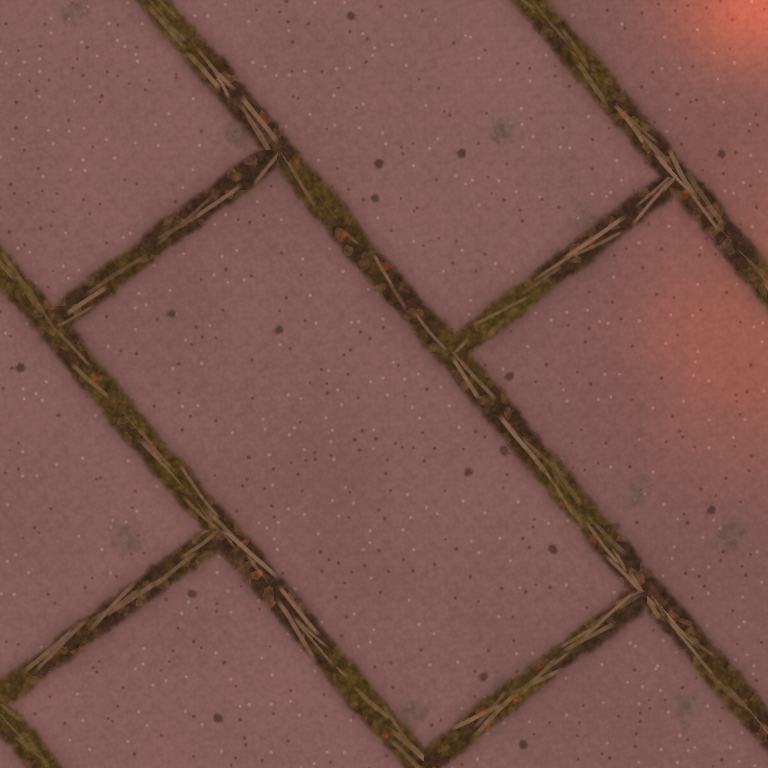
Reproduce this texture procedurally as a WebGL 1 fragment shader.

```glsl
precision highp float;
uniform vec2 u_resolution;

const vec2 ACROSS = vec2(0.766, 0.643);   // normal of the long joints
const vec2 ALONG = vec2(0.609, -0.793);   // normal of the short joints
const vec2 BRICK_SIZE = vec2(0.375, 0.749);
const float ROW_START = 0.1525;
const float EVEN_SHIFT = 0.722;
const float ODD_SHIFT = 0.376;
const float LONG_HALF_WIDTH = 0.0185;
const float SHORT_HALF_WIDTH = 0.0165;

const vec3 CLAY = vec3(0.495, 0.350, 0.330);
const vec3 CLAY_WARM = vec3(0.590, 0.355, 0.310);
const vec3 CLAY_ORANGE = vec3(0.820, 0.410, 0.320);
const vec3 STAIN = vec3(0.360, 0.250, 0.215);
const vec3 CHIP = vec3(0.400, 0.315, 0.275);
const vec3 SOIL = vec3(0.245, 0.160, 0.115);
const vec3 MOSS = vec3(0.320, 0.245, 0.105);
const vec3 LITTER = vec3(0.420, 0.285, 0.205);
const vec3 STRAW = vec3(0.600, 0.460, 0.360);
const vec3 RUST = vec3(0.560, 0.200, 0.090);

float hash(vec2 p) {
  return fract(sin(dot(p, vec2(127.1, 311.7))) * 43758.55);
}

// Cellular noise: distance to the nearest point, and that point's random value
vec2 cells(vec2 p) {
  vec2 base = floor(p);
  vec2 best = vec2(9.0, 0.0);
  for (int j = -1; j <= 1; j++) {
    for (int i = -1; i <= 1; i++) {
      vec2 cell = base + vec2(float(i), float(j));
      vec2 point = cell + vec2(hash(cell), hash(cell + 37.3));
      float dist = length(point - p);
      if (dist < best.x) best = vec2(dist, hash(cell + 71.9));
    }
  }
  return best;
}

// Layered, warped sines, about -1 to 1
float waves(vec2 p) {
  float sum = 0.0;
  float amp = 0.5;
  for (int i = 0; i < 5; i++) {
    sum += amp * 0.5 * (sin(p.x + 1.4 * sin(p.y)) + cos(p.y + 1.4 * sin(p.x)));
    p = mat2(1.52, 1.14, -1.14, 1.52) * p + 2.7;
    amp *= 0.62;
  }
  return sum;
}

// Bent stalks lying lengthwise in a joint; q.x runs along it
float stalks(vec2 q, float seed, float pixel) {
  float cover = 0.0;
  for (int i = 0; i < 4; i++) {
    float layer = float(i) + seed;
    float u = q.x / (0.075 + 0.013 * float(i)) + hash(vec2(layer, 3.1));
    vec2 id = vec2(floor(u), layer);
    u = fract(u) - 0.5;
    float slant = 0.04 * (hash(id) - 0.5);
    float centre = 0.02 * (hash(id + 5.3) - 0.5) + slant * u + 0.018 * (hash(id + 9.1) - 0.5) * u * u;
    float width = 0.0006 + 0.0013 * hash(id + 2.7);
    float line = 1.0 - smoothstep(width, width + 0.0012 + pixel, abs(q.y - centre));
    float ends = 1.0 - smoothstep(0.32, 0.46, abs(u));
    cover = max(cover, line * ends * step(0.42, hash(id + 14.2)) * (0.45 + 0.55 * hash(id + 6.6)));
  }
  return cover;
}

float glow(vec2 p, vec2 centre, vec2 radius) {
  vec2 q = (p - centre) / radius;
  return exp(-dot(q, q));
}

void main() {
  vec2 p = gl_FragCoord.xy / u_resolution;
  float pixel = 1.0 / min(u_resolution.x, u_resolution.y);

  // Running bond layout
  vec2 bent = p + 0.003 * vec2(waves(p * 9.0), waves(p * 9.0 + 4.0)) - vec2(0.0, 1.0);
  float s = dot(bent, ACROSS) - ROW_START;
  float row = floor(s / BRICK_SIZE.x);
  float t = dot(bent, ALONG) - mix(EVEN_SHIFT, ODD_SHIFT, mod(row, 2.0));
  vec2 nearest = floor(vec2(s, t) / BRICK_SIZE + 0.5);
  vec2 offset = vec2(s, t) - nearest * BRICK_SIZE;
  vec2 gap = abs(offset) - vec2(LONG_HALF_WIDTH, SHORT_HALF_WIDTH);
  vec2 brickId = vec2(row, floor(t / BRICK_SIZE.y));
  float edge = min(gap.x, gap.y) + 0.004 * waves(p * 38.0) + 0.002 * waves(p * 120.0);

  // Brick face: broad tint, mottling and grain
  float mottle = waves(p * 13.0);
  float grain = waves(p * 210.0);
  vec2 grit = cells(p * 150.0);
  vec3 brick = CLAY * (0.98 + 0.05 * hash(brickId + 8.0));
  float warm = 0.75 * glow(p, vec2(0.98, 0.57), vec2(0.17, 0.16)) + 0.4 * smoothstep(0.72, 1.0, p.x) * smoothstep(0.2, 0.5, p.y);
  brick = mix(brick, CLAY_WARM, clamp(warm * (1.0 + 0.3 * mottle), 0.0, 1.0));
  brick = mix(brick, CLAY_ORANGE, 0.9 * glow(p, vec2(0.99, 0.99), vec2(0.11, 0.075)));
  brick *= 1.0 + 0.04 * mottle + 0.045 * grain + 0.07 * (0.5 - grit.x);

  // Specks, pits and worn chips
  vec2 speck = cells(p * 62.0);
  float speckMask = 1.0 - smoothstep(0.06, 0.2, speck.x + 0.05 * grain);
  brick += speckMask * (0.10 * step(0.86, speck.y) - 0.09 * step(speck.y, 0.14));
  vec2 pit = cells(p * 13.0 + 3.0);
  float pitMask = (1.0 - smoothstep(0.04, 0.11, pit.x + 0.03 * grain)) * step(0.86, pit.y);
  brick = mix(brick, STAIN * 0.75, 0.75 * pitMask);
  vec2 chip = cells(p * 6.0 + 1.7);
  float chipMask = (1.0 - smoothstep(0.05, 0.16, chip.x + 0.09 * waves(p * 70.0))) * step(0.72, chip.y);
  brick = mix(brick, CHIP * (1.0 + 0.2 * grain), 0.6 * chipMask);
  brick = mix(brick, STAIN, 0.65 * exp(-max(edge, 0.0) * 120.0));

  // Joint filling: soil, moss clumps, litter and stalks
  vec2 clump = cells(p * 85.0);
  float mossy = smoothstep(-0.35, 0.45, waves(p * 11.0 + 6.0) + 0.5 * (clump.y - 0.5));
  vec3 joint = mix(SOIL, MOSS, mossy * (1.0 - 0.6 * clump.x));
  joint = mix(joint, LITTER, 0.7 * smoothstep(0.6, 0.95, clump.y) * (1.0 - mossy * 0.6));
  joint = mix(joint, RUST, 0.6 * step(0.97, clump.y) * (1.0 - smoothstep(0.2, 0.5, clump.x)));
  joint *= 0.98 + 0.22 * grain + 0.25 * (0.5 - grit.x);
  bool isLong = gap.x < gap.y;
  vec2 lane = isLong ? vec2(t, offset.x) : vec2(s, offset.y);
  float seed = isLong ? nearest.x * 7.0 : nearest.y * 11.0 + row * 5.0 + 40.0;
  joint = mix(joint, STRAW, stalks(lane, seed, pixel) * (0.75 - 0.35 * mossy));

  float face = smoothstep(-0.004 - pixel, 0.003 + pixel, edge);
  gl_FragColor = vec4(mix(joint, brick, face), 1.0);
}
```
